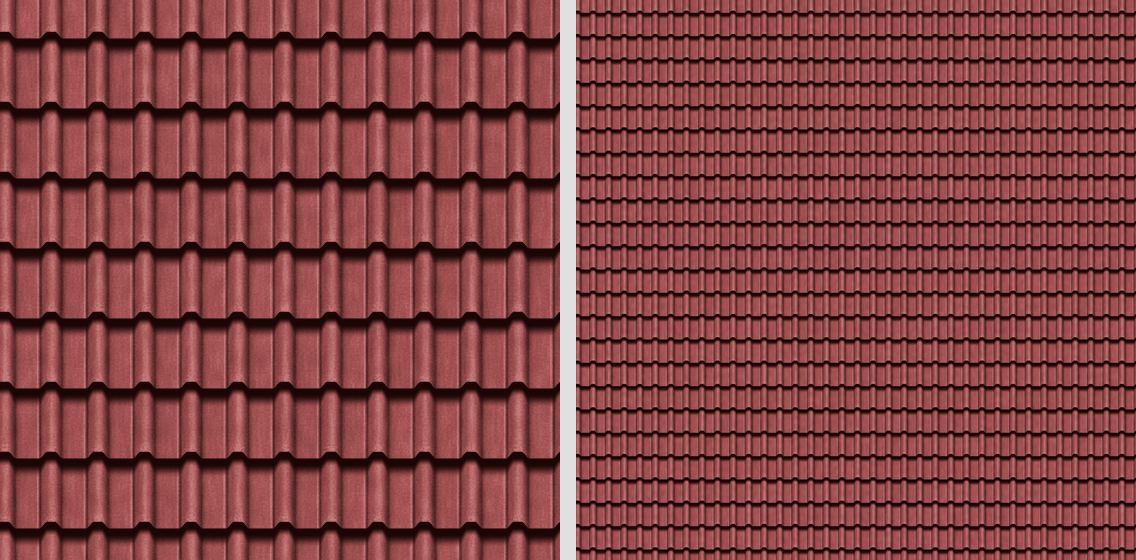
Left: one tile. Right: repeated 3 by 3.
Write a Shadertoy shader that draws this texture.

```glsl
// Red clay roof: interlocking tiles with rounded rolls, flat pans and dark overlaps.

const vec2 TILES = vec2(12.0, 8.0);       // repeats across and down
const vec3 DEEP  = vec3(0.10, 0.025, 0.02);
const vec3 CLAY  = vec3(0.65, 0.325, 0.33);
const vec3 LIGHT = vec3(0.76, 0.48, 0.48);

vec2 hash(vec2 p) {
    vec3 a = fract(p.xyx * vec3(0.1031, 0.1030, 0.0973));
    a += dot(a, a.yzx + 33.33);
    return fract((a.xx + a.yz) * a.zy);
}

float cornerSlope(vec2 cell, vec2 offset, vec2 period) {
    float angle = 6.2832 * hash(mod(cell, period)).x;
    return dot(vec2(cos(angle), sin(angle)), offset);
}

// Gradient noise that wraps after a whole number of cells.
float gradientNoise(vec2 uv, vec2 period) {
    vec2 p = uv * period, i = floor(p), f = p - i;
    vec2 w = f * f * f * (f * (f * 6.0 - 15.0) + 10.0);
    vec2 e = vec2(1.0, 0.0);
    float low  = mix(cornerSlope(i, f, period),
                     cornerSlope(i + e.xy, f - e.xy, period), w.x);
    float high = mix(cornerSlope(i + e.yx, f - e.yx, period),
                     cornerSlope(i + e.xx, f - e.xx, period), w.x);
    return mix(low, high, w.y);
}

// Soft vertical line inside the repeating tile width.
float softLine(float u, float center, float width) {
    float d = fract(u - center + 0.5) - 0.5;
    return exp(-d * d / (width * width));
}

// Height of the rounded roll, 0 on the pan and 1 on the crest.
float rollHeight(float u) {
    return 1.0 - smoothstep(0.08, 0.25, abs(u - 0.01));
}

// Light across one tile: lit roll, shaded gutter, pan, raised joint.
float crossShade(float u) {
    float roll = 0.80 + 0.36 * softLine(u, 0.035, 0.10)
               - 0.40 * smoothstep(0.10, 0.25, u);
    float pan = 0.98 - 0.62 * exp(-max(u - 0.24, 0.0) / 0.05);
    float shade = mix(roll, pan, smoothstep(0.215, 0.265, u));
    shade += 0.24 * softLine(u, 0.725, 0.018);
    return shade - 0.38 * softLine(u, -0.215, 0.026);
}

// Light down one tile: black overlap, cast shadow, sharp lower edge.
float overlapLight(float q, float roll, float soft) {
    float reach = mix(0.19, 0.12, roll);
    return smoothstep(0.075, 0.075 + reach, q)
         * (1.0 - smoothstep(1.0 - soft, 1.0, q));
}

vec3 clayColor(float shade) {
    vec3 color = mix(DEEP, CLAY, clamp(shade, 0.0, 1.0));
    return mix(color, LIGHT, clamp((shade - 1.0) / 0.25, 0.0, 1.0));
}

void mainImage(out vec4 fragColor, in vec2 fragCoord) {
    vec2 uv = fragCoord / iResolution.xy;
    float soft = max(0.02, 1.5 * TILES.y / iResolution.y);

    // Tile coordinates; the seam between columns lies in the joint.
    float across = uv.x * TILES.x - 0.085 + 0.24;
    float u = fract(across) - 0.24;
    float roll = rollHeight(u);
    float down = (1.0 - uv.y) * TILES.y - 0.56 + 0.095 * roll;
    float q = fract(down);
    vec2 tile = mod(floor(vec2(across, down)), TILES);
    vec2 variation = hash(tile + 7.0) - 0.5;

    // Weathering: long streaks, blotches and fine grain.
    float streaks = gradientNoise(uv, vec2(180.0, 24.0));
    float blotches = gradientNoise(uv, vec2(36.0, 32.0));
    float grain = gradientNoise(uv, vec2(256.0, 256.0));

    float shade = crossShade(u + 0.012 * variation.x * (1.0 - roll));
    shade += 0.06 * variation.y + 0.10 * streaks + 0.09 * blotches + 0.13 * grain;
    shade += (0.10 + 0.15 * grain) * roll * smoothstep(0.82, 0.96, q);
    shade *= overlapLight(q, roll, soft);

    fragColor = vec4(clayColor(shade), 1.0);
}
```
